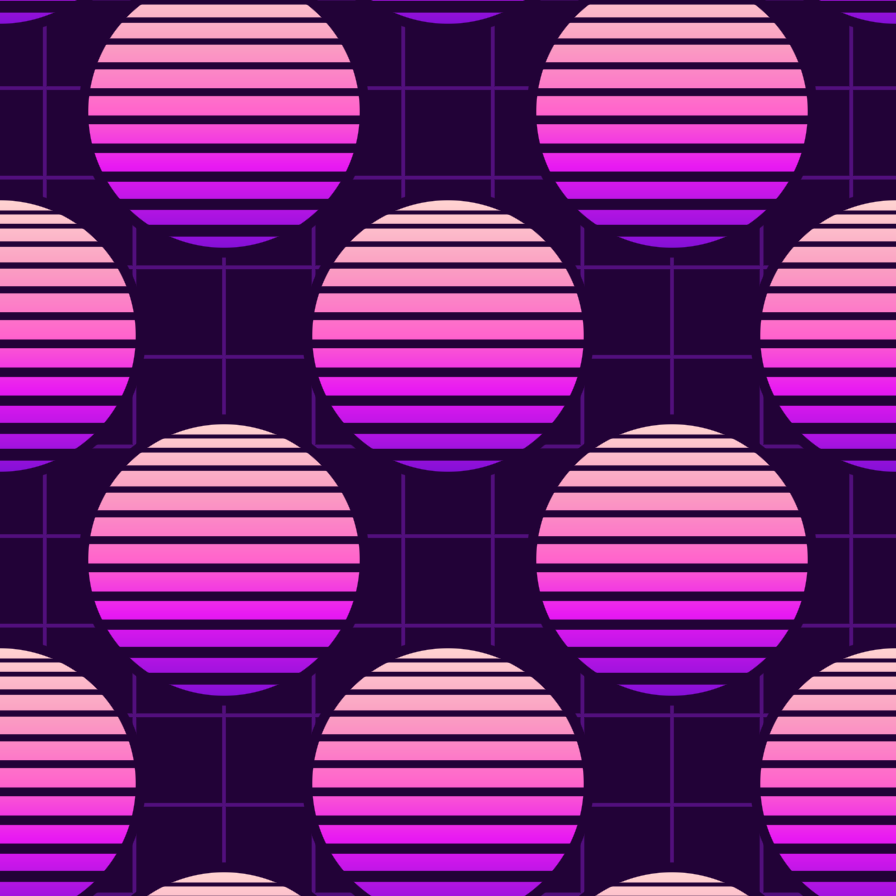
Write a Shadertoy shader that draws this pattern.

```glsl
// Staggered striped sunset discs over a neon grid on deep violet; tiles seamlessly.

// Layout, in tile units (one tile holds two suns)
const float TILES = 2.0;
const vec2 SUN_A = vec2(0.5, 0.75);
const vec2 SUN_B = vec2(0.0, 0.25);
const float SUN_RADIUS = 0.303;
const float HALO_RADIUS = 0.325;

// Grid
const float GRID_CELLS = 5.0;
const vec2 GRID_OFFSET = vec2(0.5, 0.017);
const float LINE_HALF_WIDTH = 0.0042;

// Slits, in sun radii measured down from the top of the disc
const int SLIT_COUNT = 11;
const float FIRST_SLIT = 0.09;
const float SLIT_STEP = 0.2103;
const float SLIT_BEND = 0.00086;
const float WIDEST_INDEX = 7.0;
const float SLIT_HALF_WIDTH = 0.0146;
const float SLIT_GROWTH = 0.0029;

// Colours
const vec3 NIGHT = vec3(0.135, 0.008, 0.215);
const vec3 GRID_VIOLET = vec3(0.32, 0.06, 0.49);
const vec3 CREAM = vec3(1.0, 0.83, 0.82);
const vec3 ROSE = vec3(0.98, 0.62, 0.76);
const vec3 PINK = vec3(1.0, 0.39, 0.80);
const vec3 MAGENTA = vec3(0.91, 0.10, 0.95);
const vec3 PURPLE = vec3(0.52, 0.06, 0.84);

// Antialiased coverage of the region where the distance is negative
float coverage(float dist, float pixel) {
    return clamp(0.5 - dist / pixel, 0.0, 1.0);
}

// Linear ramp from 0 at a to 1 at b
float ramp(float a, float b, float x) {
    return clamp((x - a) / (b - a), 0.0, 1.0);
}

// Offset from the closest copy of a wrapped centre
vec2 wrappedOffset(vec2 p, vec2 centre) {
    return fract(p - centre + 0.5) - 0.5;
}

vec2 nearestSun(vec2 p) {
    vec2 a = wrappedOffset(p, SUN_A);
    vec2 b = wrappedOffset(p, SUN_B);
    return dot(a, a) < dot(b, b) ? a : b;
}

float gridDistance(vec2 p) {
    vec2 d = abs(fract(p * GRID_CELLS - GRID_OFFSET + 0.5) - 0.5) / GRID_CELLS;
    return min(d.x, d.y) - LINE_HALF_WIDTH;
}

// Signed distance to the closest slit; spacing and width vary with index
float slitDistance(float depth) {
    float dist = 10.0;
    for (int n = 0; n < SLIT_COUNT; n++) {
        float i = float(n);
        float bend = pow(WIDEST_INDEX, 3.0) + (i - WIDEST_INDEX) * (i - WIDEST_INDEX) * (i - WIDEST_INDEX);
        float centre = FIRST_SLIT + SLIT_STEP * i - SLIT_BEND * bend;
        dist = min(dist, abs(depth - centre) - SLIT_HALF_WIDTH - SLIT_GROWTH * i);
    }
    return dist;
}

vec3 sunColour(float t) {
    vec3 c = mix(CREAM, ROSE, ramp(0.0, 0.25, t));
    c = mix(c, PINK, ramp(0.25, 0.5, t));
    c = mix(c, MAGENTA, ramp(0.5, 0.7, t));
    return mix(c, PURPLE, ramp(0.7, 1.0, t));
}

void mainImage(out vec4 fragColor, in vec2 fragCoord) {
    vec2 p = fragCoord / iResolution.xy * TILES;
    float pixel = 1.3 * TILES / min(iResolution.x, iResolution.y);

    vec2 q = nearestSun(p);
    float r = length(q);

    // Grid, cleared around each sun
    float grid = coverage(gridDistance(p), pixel) * coverage(HALO_RADIUS - r, pixel);
    vec3 colour = mix(NIGHT, GRID_VIOLET, grid);

    // Sun disc cut by slits
    float depth = 1.0 - q.y / SUN_RADIUS;
    float slit = coverage(slitDistance(depth) * SUN_RADIUS, pixel);
    float disc = coverage(r - SUN_RADIUS, pixel) * (1.0 - slit);
    colour = mix(colour, sunColour(0.5 * depth), disc);

    fragColor = vec4(colour, 1.0);
}
```
